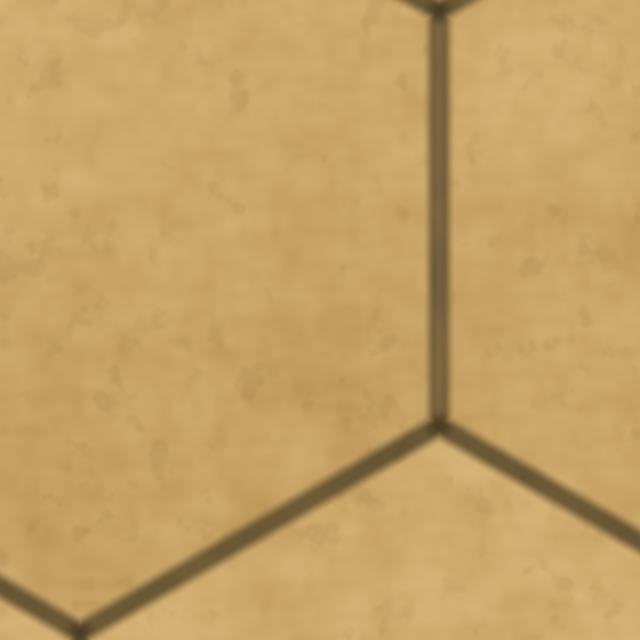
Give the GLSL for this pattern, as a Shadertoy shader.

```glsl
// Large pointy-top hexagons with dark, softly drawn seams on tan parchment.
// A two-lattice hexagon repeat gives seam and corner distances; layered
// value noise adds broad mottling, blotches, crossed fibres and wear.

const float HEX_WIDTH = 1.122;                // flat side to flat side
const vec2  HEX_CENTER = vec2(0.125, 0.659);
const float SEAM_HALF = 0.0150;
const float SEAM_SOFT = 0.0110;
const float CORNER_RADIUS = 0.030;
const float MOTTLE = 0.85;
const float BLOTCH = 0.75;
const float FIBRE = 0.22;
const float SPECK = 0.05;
const vec3  PAPER_LIGHT = vec3(0.828, 0.692, 0.452);
const vec3  PAPER_DARK  = vec3(0.755, 0.605, 0.360);
const vec3  SEAM_CORE   = vec3(0.470, 0.392, 0.245);
const vec3  SEAM_RIM    = vec3(0.400, 0.325, 0.195);
const vec3  CORNER_INK  = vec3(0.270, 0.215, 0.120);

float hash(vec2 p) {
    vec3 q = fract(vec3(p.xyx) * 0.1031);
    q += dot(q, q.yzx + 33.33);
    return fract((q.x + q.y) * q.z);
}

// Value noise with quintic easing, centred on zero.
float noise(vec2 p) {
    vec2 i = floor(p), f = fract(p);
    f = f * f * f * (f * (f * 6.0 - 15.0) + 10.0);
    return mix(mix(hash(i), hash(i + vec2(1, 0)), f.x),
               mix(hash(i + vec2(0, 1)), hash(i + vec2(1, 1)), f.x), f.y) - 0.5;
}

// Fractal noise, turned between octaves to hide the lattice.
float fbm(vec2 p) {
    float sum = 0.0, amp = 0.5;
    for (int i = 0; i < 3; i++) {
        sum += amp * noise(p);
        p = mat2(0.8, 0.6, -0.6, 0.8) * p * 2.03 + 17.3;
        amp *= 0.55;
    }
    return sum;
}

// Position relative to the centre of the nearest hexagon.
vec2 hexLocal(vec2 p) {
    vec2 s = HEX_WIDTH * vec2(1.0, sqrt(3.0));
    vec2 a = mod(p + 0.5 * s, s) - 0.5 * s;
    vec2 b = mod(p, s) - 0.5 * s;
    return dot(a, a) < dot(b, b) ? a : b;
}

vec3 parchment(vec2 uv, vec2 local) {
    float lit = smoothstep(-0.25, 0.40, local.y);
    float mottle = fbm(uv * 5.0 + 3.7);
    float blotch = fbm(uv * vec2(15.0, 18.0) + 23.0);
    float fibre = noise(uv * vec2(22.0, 58.0)) + noise(uv * vec2(58.0, 25.0) + 9.0);
    float tone = 0.32 + 0.46 * lit + MOTTLE * mottle + BLOTCH * blotch + FIBRE * fibre;
    vec3 col = mix(PAPER_DARK, PAPER_LIGHT, clamp(tone, -0.5, 1.25));

    // Sparse soft specks, browner than the paper.
    float speck = smoothstep(0.10, 0.32, fbm(uv * 24.0 + 61.0));
    return col * (1.0 - SPECK * speck * vec3(0.8, 1.0, 1.2));
}

void mainImage(out vec4 fragColor, in vec2 fragCoord) {
    vec2 uv = fragCoord / iResolution.y;
    float pixel = 1.0 / iResolution.y;
    vec2 local = hexLocal(uv - HEX_CENTER);
    vec2 q = abs(local);

    // Distances to the nearest side and the nearest corner.
    float apothem = 0.5 * HEX_WIDTH;
    float side = HEX_WIDTH / sqrt(3.0);
    float slant = dot(q, vec2(0.5, 0.5 * sqrt(3.0)));
    float seamDist = apothem - max(q.x, slant);
    float cornerDist = min(length(q - vec2(0.0, side)),
                           length(q - vec2(apothem, 0.5 * side)));

    // Seam: a dark rim around a paler core, strongest on upright sides.
    float soft = max(SEAM_SOFT, pixel);
    float wear = fbm(uv * 9.0 + 8.0);
    float seam = 1.0 - smoothstep(SEAM_HALF - soft, SEAM_HALF + soft, seamDist);
    float core = 1.0 - smoothstep(0.001, 0.013, seamDist);
    float upright = smoothstep(-0.01, 0.01, q.x - slant);
    vec3 ink = mix(SEAM_RIM, SEAM_CORE, core * mix(0.25, 1.0, upright));
    ink *= 1.0 + 0.20 * wear;

    // Ink pools where three seams meet.
    float pool = 1.0 - smoothstep(0.0, CORNER_RADIUS, cornerDist);
    ink = mix(ink, CORNER_INK, 0.85 * pool);

    vec3 col = mix(parchment(uv, local), ink, seam);
    fragColor = vec4(clamp(col, 0.0, 1.0), 1.0);
}
```
